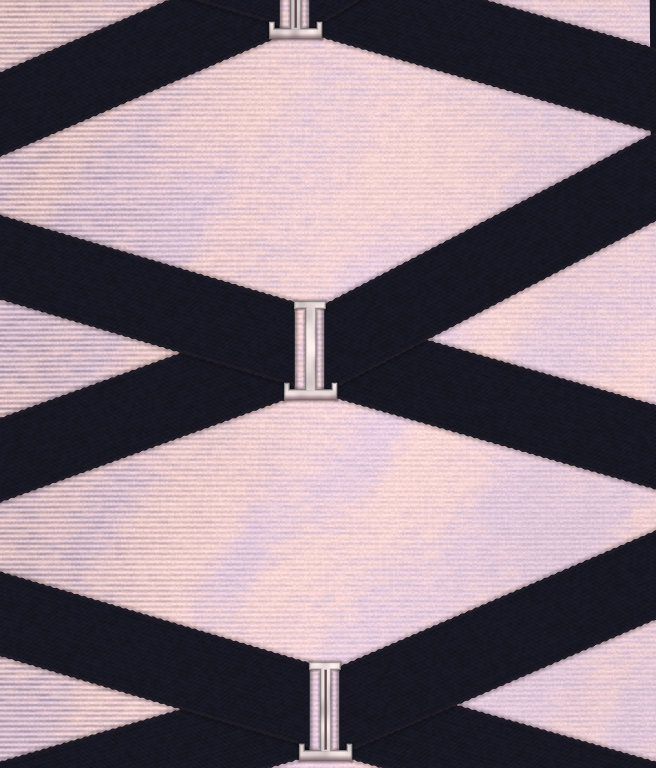
A WebGL 1 fragment shader for this pattern:

```glsl
precision highp float;
uniform vec2 u_resolution;

// Lengths are fractions of the canvas height.
#define PITCH 0.470
#define FIRST_CLASP vec2(0.384, -0.016)
#define ROW_DRIFT 0.0195
#define STRAP_HALF 0.055
#define RIB_PERIOD 0.0068
#define WEAVE_PERIOD 0.0056
#define RIB_DEPTH 0.11
#define STRAP_COLOR vec3(0.085, 0.088, 0.128)
#define PEACH vec3(0.96, 0.83, 0.83)
#define LAVENDER vec3(0.90, 0.80, 0.87)
#define METAL vec3(0.95, 0.89, 0.89)

const float TAU = 6.28318;

float hash(vec2 p) {
  return fract(sin(dot(p, vec2(127.1, 311.7))) * 43758.5453);
}

float noise(vec2 p) {
  vec2 i = floor(p), f = fract(p);
  f = f * f * (3.0 - 2.0 * f);
  return mix(mix(hash(i), hash(i + vec2(1, 0)), f.x),
             mix(hash(i + vec2(0, 1)), hash(i + vec2(1, 1)), f.x), f.y);
}

// Antialiased coverage of a signed distance.
float fill(float d) {
  return clamp(0.5 - d * u_resolution.y, 0.0, 1.0);
}

float box(vec2 p, vec2 center, vec2 halfSize) {
  vec2 d = abs(p - center) - halfSize;
  return length(max(d, 0.0)) + min(max(d.x, d.y), 0.0);
}

// Ribbed cloth with faint diagonal bands of peach and lavender.
vec3 fabric(vec2 p) {
  float bands = noise(vec2(p.x * 14.0 + p.y * 9.0, p.y * 5.0 - p.x * 2.0));
  float fine = noise(p * vec2(70.0, 180.0));
  vec3 color = mix(PEACH, LAVENDER, smoothstep(0.2, 0.8, 0.7 * bands + 0.3 * fine));
  float rib = 0.5 + 0.5 * sin(TAU * (p.y + 0.002 * noise(p * 6.0)) / RIB_PERIOD);
  float depth = RIB_DEPTH * (0.7 + 1.4 * (1.0 - smoothstep(0.0, 0.45, p.x)));
  color *= 1.025 - depth * rib * (0.7 + 0.6 * fine);
  return color * (0.97 + 0.06 * noise(p * 4.0)) + 0.05 * (hash(floor(p * 420.0)) - 0.5);
}

// Woven band: across is the offset from its center line.
vec3 weave(float along, float across, float halfWidth) {
  float rows = sin(TAU * across / WEAVE_PERIOD);
  float stitches = sin(TAU * along / WEAVE_PERIOD);
  float grain = noise(vec2(along, across) * 240.0);
  float edge = smoothstep(halfWidth - 0.007, halfWidth, abs(across));
  vec3 color = STRAP_COLOR * (0.92 + 0.12 * rows * stitches + 0.05 * rows + 0.2 * grain);
  return color + edge * vec3(0.045, 0.02, 0.02);
}

// One strap leaving the clasp; u runs outward from the clasp, slope is downward.
void drawStrap(inout vec3 color, vec2 q, float u, float slope, float halfWidth, float end) {
  float across = q.y - slope * u;
  float ragged = 0.0006 * sin(TAU * u / 0.009);
  float d = max((abs(across) - halfWidth + ragged) / sqrt(1.0 + slope * slope), end);
  color *= 1.0 - 0.22 * (1.0 - smoothstep(0.0, 0.007, d));
  color = mix(color, weave(u, across, halfWidth), fill(d));
}

// I-shaped metal clasp with a split post on even rows.
void drawClasp(inout vec3 color, vec2 q, float row) {
  float post = box(q, vec2(0.001, 0.0), vec2(0.0065, 0.056));
  float top = box(q, vec2(0.0, -0.057), vec2(0.020, 0.0045));
  float foot = box(q, vec2(0.001, 0.060), vec2(0.034, 0.0065));
  float tips = box(vec2(abs(q.x - 0.001), q.y), vec2(0.031, 0.052), vec2(0.003, 0.007));
  float d = min(min(post, top), min(foot, tips)) - 0.0008;
  float shine = 0.8 + 0.3 * noise(q * vec2(90.0, 45.0) + row * 7.0);
  vec3 metal = METAL * shine * mix(0.55, 1.0, smoothstep(0.0, 0.003, -d));
  metal = mix(metal, vec3(0.45, 0.34, 0.37), 0.7 * smoothstep(0.058, 0.066, q.y));
  float split = fill(box(q, vec2(0.001, 0.0), vec2(0.0015, 0.052)));
  metal = mix(metal, vec3(0.35, 0.27, 0.30), split * (1.0 - mod(row, 2.0)));
  color *= 1.0 - 0.3 * (1.0 - smoothstep(0.0, 0.004, d));
  color = mix(color, metal, fill(d));
}

void main() {
  vec2 p = gl_FragCoord.xy / u_resolution.y;
  p.y = 1.0 - p.y;
  vec3 color = fabric(p);

  // Upright band at the upper right border.
  float border = max(0.846 + 0.008 * p.y - p.x, p.y - 0.25);
  color = mix(color, STRAP_COLOR, fill(border));

  for (int i = 0; i < 3; i++) {
    float row = float(i);
    vec2 q = p - FIRST_CLASP - vec2(ROW_DRIFT, PITCH) * row;
    float right = step(0.0, q.x);
    float u = abs(q.x);
    float end = mix(0.020, 0.019, right) - u;
    float downSlope = mix(0.43 - 0.07 * row, 0.285, right);
    float upSlope = mix(0.295, 0.61 - 0.09 * row, right);
    drawStrap(color, q, u, downSlope, STRAP_HALF, end);
    drawStrap(color, q - vec2(0.0, 0.010 * right), u, -upSlope, STRAP_HALF + 0.003 * right, end);
    drawClasp(color, q, row);
  }
  gl_FragColor = vec4(color, 1.0);
}
```
